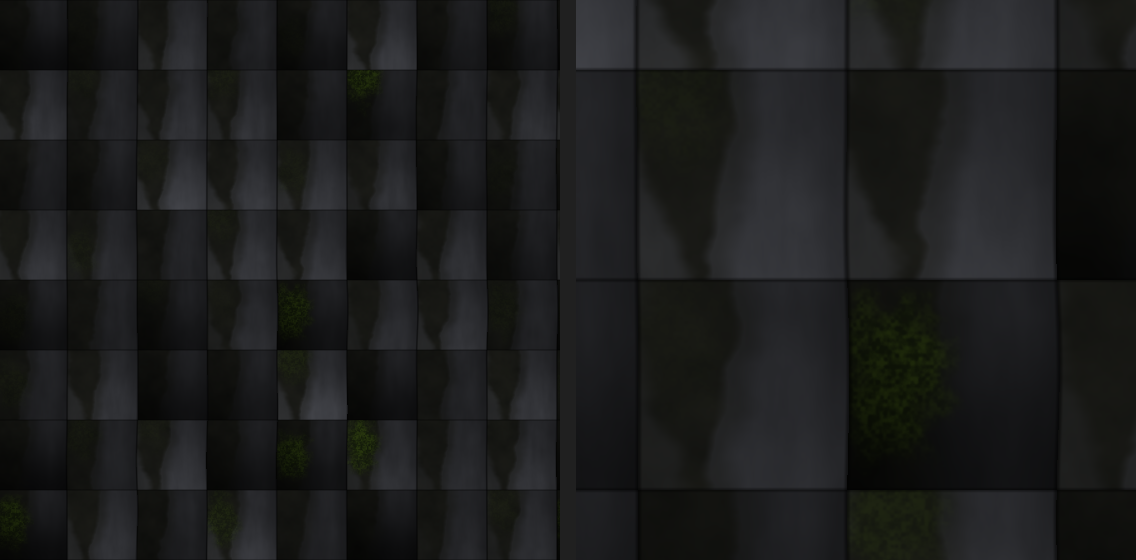
Left: the whole. Right: its middle third, enlarged.
Reproduce this texture procedurally as a WebGL 1 fragment shader.

```glsl
precision highp float;

uniform vec2 u_resolution;

const float TILES = 8.0;
const vec3 SLATE = vec3(0.96, 0.98, 1.06);
const vec3 GRIME_DARK = vec3(0.045, 0.048, 0.038);
const vec3 GRIME_LIGHT = vec3(0.115, 0.115, 0.092);
const vec3 MOSS_DARK = vec3(0.075, 0.105, 0.035);
const vec3 MOSS_LIGHT = vec3(0.165, 0.225, 0.055);

float hash(vec2 p) {
  vec3 q = fract(vec3(p.xyx) * 0.1031);
  q += dot(q, q.yzx + 33.33);
  return fract((q.x + q.y) * q.z);
}

float noise(vec2 p) {
  vec2 i = floor(p);
  vec2 f = fract(p);
  f = f * f * (3.0 - 2.0 * f);
  float low = mix(hash(i), hash(i + vec2(1.0, 0.0)), f.x);
  float high = mix(hash(i + vec2(0.0, 1.0)), hash(i + vec2(1.0, 1.0)), f.x);
  return mix(low, high, f.y);
}

float fbm(vec2 p) {
  float sum = 0.0;
  float weight = 0.5;
  for (int i = 0; i < 4; i++) {
    sum += weight * noise(p);
    p = p * 2.03 + 17.1;
    weight *= 0.5;
  }
  return sum / 0.9375;
}

// Slate face: the lower half brightens or darkens with the tile's tone.
vec3 slateFace(vec2 f, vec2 seed, float tone) {
  float foot = mix(0.045, 0.27, tone);
  float head = mix(0.125, 0.165, tone);
  float value = mix(foot, head, smoothstep(0.0, 0.95, f.y));
  float streak = fbm(f * vec2(9.0, 2.0) + seed);
  float cloud = fbm(f * 4.0 + seed.yx);
  value *= 0.82 + 0.2 * streak + 0.16 * cloud;
  value *= 1.0 - 0.2 * smoothstep(0.75, 1.0, f.x);
  return SLATE * value;
}

// Grime band on the left, tapering downwards with a ragged side.
float grimeMask(vec2 f, vec2 seed, float tone) {
  float ragged = fbm(f * vec2(3.0, 5.0) + seed) - 0.5;
  float side = mix(0.36, 0.48, smoothstep(0.0, 0.8, f.y)) + 0.12 * ragged;
  float core = 1.0 - smoothstep(side - 0.07, side + 0.04, f.x);
  float halo = 1.0 - smoothstep(side, side + 0.16, f.x);
  float wornSide = 0.22 * (1.0 - smoothstep(0.0, 0.65, f.y)) + 0.15 * ragged;
  float worn = 1.0 - smoothstep(wornSide - 0.06, wornSide + 0.06, f.x);
  float band = max(core * 0.9, halo * 0.4);
  return band * (1.0 - 0.55 * worn * smoothstep(0.3, 0.8, tone));
}

vec3 grimeColor(vec2 f, vec2 seed, float tone) {
  float cloud = fbm(f * 5.0 + seed);
  float level = 0.2 + 0.45 * tone * (1.0 - 0.4 * f.y) + 0.6 * (cloud - 0.5);
  level += 0.2 * f.y * (1.0 - tone);
  return mix(GRIME_DARK, GRIME_LIGHT, clamp(level, 0.0, 1.0));
}

// Moss patch, usually near the top left, with a grainy fade.
float mossMask(vec2 f, vec2 seed, vec2 id) {
  float chance = hash(id + 71.0);
  float amount = 0.2 * smoothstep(0.4, 0.76, chance)
               + 0.75 * smoothstep(0.76, 0.84, chance);
  float drop = hash(id + 29.0);
  float center = 0.92 - 0.55 * drop * drop;
  vec2 reach = (f - vec2(0.2, center)) / vec2(0.27, 0.38);
  float edge = length(reach) + 0.9 * (fbm(f * 8.0 + seed) - 0.5);
  return amount * (1.0 - smoothstep(0.35, 1.25, edge));
}

vec3 mossColor(vec2 f, vec2 seed) {
  float grain = 0.6 * fbm(f * 22.0 + seed) + 0.4 * noise(f * 55.0 + seed);
  return mix(MOSS_DARK, MOSS_LIGHT, smoothstep(0.25, 0.8, grain));
}

float seamShade(vec2 f) {
  vec2 gap = min(f, 1.0 - f);
  vec2 shade = smoothstep(vec2(0.0), vec2(0.022, 0.016), gap);
  return mix(0.5, 1.0, shade.x) * mix(0.6, 1.0, shade.y);
}

void main() {
  vec2 grid = gl_FragCoord.xy / u_resolution * TILES;

  // Columns sit slightly left of the grid and waver a little.
  grid.x += 0.04 + 0.025 * (noise(grid * vec2(0.5, 1.4)) - 0.5);
  vec2 id = mod(floor(grid), TILES);
  vec2 f = fract(grid);
  vec2 seed = 40.0 * vec2(hash(id + 3.0), hash(id + 11.0));
  float tone = hash(id + 47.0);

  vec3 color = slateFace(f, seed, tone);
  color = mix(color, grimeColor(f, seed, tone), grimeMask(f, seed, tone));
  color = mix(color, mossColor(f, seed), mossMask(f, seed, id));

  // Dark tiles sink into shadow at the lower left.
  float corner = (1.0 - smoothstep(0.0, 0.9, f.x)) * (1.0 - 0.7 * f.y);
  color *= 1.0 - 0.65 * corner * (1.0 - smoothstep(0.1, 0.55, tone));

  gl_FragColor = vec4(color * seamShade(f), 1.0);
}
```
